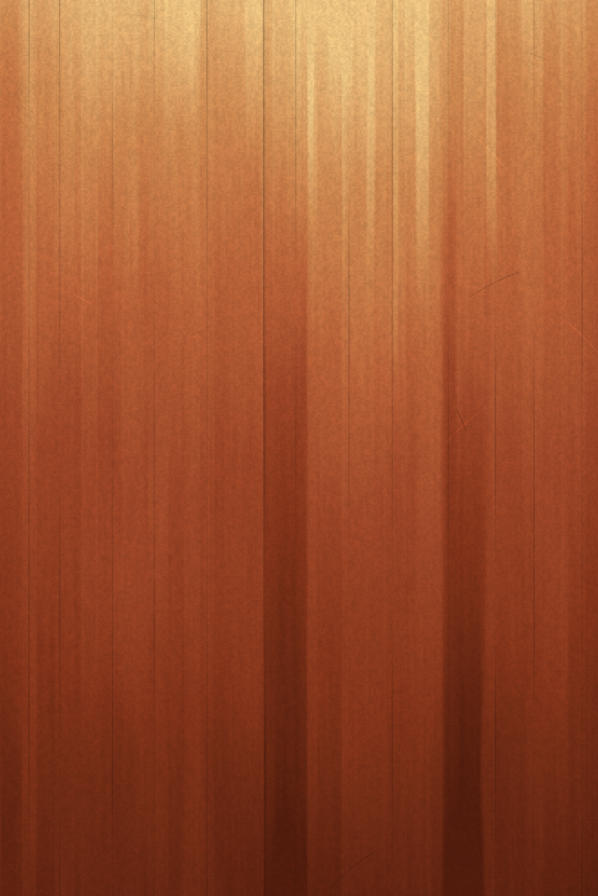
Give the GLSL for this texture, as a Shadertoy shader.

```glsl
// Warm reddish wood panel with vertical streaks, two dark folds and a golden glow at the top.
#define STREAK_TONE 0.13
#define FIBRE_TONE 0.035
#define FOLD_TONE 0.21
#define GLOW_TONE 0.11
#define GLOW_X 0.56
#define SEAM_DARK 0.16
#define GRAIN 0.085
#define SCRATCHES 14
#define EDGE_SOFT 0.0016

float hash(vec2 p) {
    vec3 q = fract(vec3(p.xyx) * 0.1031);
    q += dot(q, q.yzx + 33.33);
    return fract((q.x + q.y) * q.z);
}

float noise(vec2 p) {
    vec2 i = floor(p), f = fract(p);
    f = f * f * (3.0 - 2.0 * f);
    return mix(mix(hash(i), hash(i + vec2(1, 0)), f.x),
               mix(hash(i + vec2(0, 1)), hash(i + vec2(1, 1)), f.x), f.y);
}

// Tone of one strip: its own level plus a slow change along its length
float stripTone(float id, float y, float seed) {
    float k = floor(y * 5.0 + hash(vec2(id, seed + 3.0)));
    float f = fract(y * 5.0 + hash(vec2(id, seed + 3.0)));
    float along = mix(hash(vec2(id + seed, k + 17.0)), hash(vec2(id + seed, k + 18.0)), smoothstep(0.1, 0.9, f));
    return 0.55 * hash(vec2(id, seed)) + 0.45 * along - 0.5;
}

// Strips of uneven width with smoothed borders
float streaks(vec2 uv, float count, float seed, float soft) {
    float x = uv.x * count + 20.0;
    float id = floor(x);
    float border = 0.1 + 0.75 * hash(vec2(id, seed + 9.0));
    float w = soft * count;
    float before = stripTone(id - 1.0, uv.y, seed);
    float after = stripTone(id, uv.y, seed);
    return mix(before, after, smoothstep(-w, w, fract(x) - border));
}

float box(float x, float left, float right, float soft) {
    return smoothstep(left - soft, left + soft, x) * (1.0 - smoothstep(right - soft, right + soft, x));
}

vec3 woodRamp(float t) {
    vec3 stops[7] = vec3[7](vec3(0.32, 0.11, 0.05), vec3(0.40, 0.15, 0.07), vec3(0.51, 0.20, 0.10),
        vec3(0.61, 0.27, 0.15), vec3(0.72, 0.38, 0.22), vec3(0.80, 0.53, 0.31), vec3(0.92, 0.76, 0.50));
    float at[7] = float[7](-0.12, 0.05, 0.25, 0.48, 0.70, 0.88, 1.10);
    vec3 c = stops[0];
    for (int i = 1; i < 7; i++)
        c = mix(c, stops[i], clamp((t - at[i - 1]) / (at[i] - at[i - 1]), 0.0, 1.0));
    return c;
}

// Two folds: crisp left edge, widening downward
float folds(vec2 uv, float soft) {
    float low = 1.0 - smoothstep(0.25, 0.72, uv.y);
    float fade = 1.0 - smoothstep(0.55, 0.92, uv.y);
    float wave = 0.008 * (noise(vec2(uv.y * 7.0, 4.0)) - 0.5);
    float first = box(uv.x, 0.441, 0.513, soft * 2.0) * mix(0.55, 0.85, low);
    first += 0.35 * box(uv.x, 0.462, 0.495 + wave, 0.014) * low;
    float second = 0.8 * box(uv.x, 0.741, 0.763, soft * 3.0);
    second += low * box(uv.x, 0.763, 0.808 + wave, 0.006);
    return (first + second) * fade;
}

// Light strips hanging from the top: centre, half width, lower end, strength
float lightStrips(vec2 uv, float soft) {
    vec4 strips[9] = vec4[9](vec4(0.519, 0.005, 0.72, 0.09), vec4(0.570, 0.020, 0.84, 0.08),
        vec4(0.706, 0.011, 0.62, 0.08), vec4(0.822, 0.008, 0.65, 0.10), vec4(0.868, 0.022, 0.86, 0.06),
        vec4(0.621, 0.007, 0.64, 0.07), vec4(0.300, 0.025, 0.80, 0.05), vec4(0.662, 0.004, 0.50, 0.07),
        vec4(0.425, 0.014, 0.78, 0.05));
    float sum = 0.0;
    for (int i = 0; i < 9; i++) {
        vec4 s = strips[i];
        sum += s.w * box(uv.x, s.x - s.y, s.x + s.y, soft * 1.5) * smoothstep(s.z, s.z + 0.16, uv.y);
    }
    return sum;
}

// Thin, short, nearly level or steep scratches
float scratches(vec2 p, float soft) {
    float sum = 0.0;
    for (int i = 0; i < SCRATCHES; i++) {
        float n = float(i);
        vec2 centre = vec2(hash(vec2(n, 51.0)), 1.5 * hash(vec2(n, 52.0)));
        float angle = (hash(vec2(n, 53.0)) - 0.5) * 2.4;
        vec2 dir = vec2(cos(angle), sin(angle)), d = p - centre;
        float along = dot(d, dir), across = dot(d, vec2(-dir.y, dir.x)) + along * along * 1.5;
        float len = 0.015 + 0.05 * hash(vec2(n, 54.0));
        float mark = (1.0 - smoothstep(0.0, soft, abs(across))) * (1.0 - smoothstep(len * 0.6, len, abs(along)));
        sum += mark * (hash(vec2(n, 55.0)) - 0.6);
    }
    return sum;
}

void mainImage(out vec4 fragColor, in vec2 fragCoord) {
    vec2 uv = fragCoord / iResolution.xy;
    vec2 p = fragCoord / iResolution.x;
    float soft = max(EDGE_SOFT, 0.8 / iResolution.x);

    // Height gives the main tone, strips shift it up and down
    float tone = uv.y + 0.025;
    tone += STREAK_TONE * (streaks(uv, 15.0, 2.0, soft * 4.0) + 0.85 * streaks(uv, 38.0, 7.0, soft));
    tone += FIBRE_TONE * (streaks(uv, 110.0, 13.0, soft) + noise(uv * vec2(210.0, 14.0)) - 0.5);
    tone += 0.07 * (noise(uv * vec2(5.0, 6.0) + 8.0) - 0.5);

    // Glow above, folds and shaded sides below
    float spread = (uv.x - GLOW_X) / 0.24;
    tone += (GLOW_TONE * exp(-spread * spread) - 0.05) * smoothstep(0.74, 1.0, uv.y);
    tone += lightStrips(uv, soft) - FOLD_TONE * folds(uv, soft);
    tone += 0.035 * box(uv.x, 0.515, 0.735, soft * 2.0) * smoothstep(0.1, 0.45, uv.y);
    tone -= 0.06 * pow(abs(uv.x * 2.0 - 1.0), 6.0);
    vec3 col = woodRamp(tone);

    // Fine seams between boards
    float cell = floor(uv.x * 13.0);
    float seamX = (cell + 0.2 + 0.6 * hash(vec2(cell, 31.0))) / 13.0;
    float seam = (1.0 - smoothstep(0.0, soft * 1.4, abs(uv.x - seamX))) * noise(vec2(cell * 9.0, uv.y * 6.0));
    float foldSeam = (1.0 - smoothstep(0.0, soft * 1.5, abs(uv.x - 0.441))) * smoothstep(0.1, 0.7, uv.y);
    col *= 1.0 - SEAM_DARK * (seam + 1.3 * foldSeam);

    // Scratches and paper-like grain
    col *= 1.0 + 0.3 * scratches(p, soft * 1.3);
    float grain = noise(p * 330.0) + 0.6 * noise(p * vec2(190.0, 120.0) + 40.0) - 0.8;
    col *= 1.0 + GRAIN * grain;
    fragColor = vec4(clamp(col, 0.0, 1.0), 1.0);
}
```
